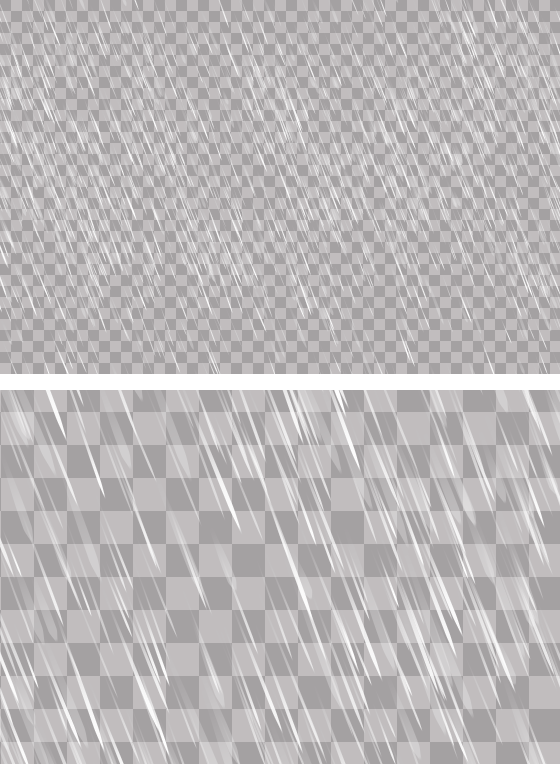
Top, the full canvas; bottom, a detail of the centre.
Write a Shadertoy shader that draws this pattern.

```glsl
// Slanted rain over a grey checkerboard. Each layer of rain splits the rotated
// plane into staggered cells holding at most one tapered streak, which fades
// out towards its tail. Lengths are in units of the canvas height.

const vec3 LIGHT_SQUARE = vec3(0.755, 0.743, 0.747);
const vec3 DARK_SQUARE = vec3(0.643, 0.630, 0.635);
const vec3 RAIN_COLOUR = vec3(1.0);

const float SQUARES_PER_HEIGHT = 34.0;
const int RAIN_LAYERS = 14;
const vec2 CELL_SIZE = vec2(0.027, 0.20);      // across, along the fall
const vec2 SLANT_RANGE = vec2(0.33, 0.40);     // radians from vertical
const vec2 LENGTH_RANGE = vec2(0.25, 0.82);    // share of the cell length
const vec2 HALF_WIDTH_RANGE = vec2(0.0008, 0.0021);
const vec2 OPACITY_RANGE = vec2(0.30, 1.0);
const float HAZE_SHARE = 0.25;                 // wide, faint streaks
const float HAZE_HALF_WIDTH = 0.0038;
const float HAZE_OPACITY = 0.27;
const float SPARSE_CHANCE = 0.12;
const float DENSE_CHANCE = 0.62;

float hash(vec2 p) {
    return fract(sin(dot(p, vec2(127.1, 311.7))) * 43758.5453);
}

float valueNoise(vec2 p) {
    vec2 i = floor(p);
    vec2 f = smoothstep(0.0, 1.0, fract(p));
    float low = mix(hash(i), hash(i + vec2(1.0, 0.0)), f.x);
    float high = mix(hash(i + vec2(0.0, 1.0)), hash(i + 1.0), f.x);
    return mix(low, high, f.y);
}

// Checkerboard with edges one pixel wide; 1 on light squares
float checker(vec2 p, float pixel) {
    vec2 wave = abs(fract((p * SQUARES_PER_HEIGHT + 0.5) * 0.5) - 0.5) - 0.25;
    vec2 side = clamp(wave / (0.5 * SQUARES_PER_HEIGHT * pixel), -0.5, 0.5);
    return 0.5 + 2.0 * side.x * side.y;
}

// Share of a pixel covered by a band, exact for bands thinner than a pixel
float bandCoverage(float offset, float halfWidth, float pixel) {
    float right = min(offset + 0.5 * pixel, halfWidth);
    float left = max(offset - 0.5 * pixel, -halfWidth);
    return max(right - left, 0.0) / pixel;
}

// Rain is densest in the middle of the canvas and gathers in loose clumps
float streakChance(vec2 tip) {
    float band = smoothstep(-0.02, 0.42, tip.y) * (1.0 - smoothstep(0.68, 1.0, tip.y));
    float clump = 0.55 + 0.9 * valueNoise(tip * 7.0);
    return mix(SPARSE_CHANCE, DENSE_CHANCE, band) * clump;
}

float rainLayer(vec2 p, float layer, float pixel) {
    float slant = mix(SLANT_RANGE.x, SLANT_RANGE.y, hash(vec2(layer, 4.7)));
    vec2 fall = vec2(sin(slant), -cos(slant));
    vec2 side = vec2(cos(slant), sin(slant));
    vec2 q = vec2(dot(p, side), dot(p, fall));
    q.x += CELL_SIZE.x * hash(vec2(layer, 9.1));

    // Stagger the columns, then find the cell and its random values
    float column = floor(q.x / CELL_SIZE.x);
    float stagger = CELL_SIZE.y * hash(vec2(column, layer + 2.3));
    float row = floor((q.y + stagger) / CELL_SIZE.y);
    vec2 seed = vec2(column, row) + layer * vec2(17.3, 5.9);
    float size = hash(seed + 0.37);
    float glow = hash(seed + 3.71);
    float isHaze = step(hash(seed + 6.13), HAZE_SHARE);

    // Place the streak inside its cell
    float len = CELL_SIZE.y * mix(LENGTH_RANGE.x, LENGTH_RANGE.y, size);
    vec2 tip = vec2((column + mix(0.2, 0.8, hash(seed + 8.53))) * CELL_SIZE.x,
                    row * CELL_SIZE.y - stagger + mix(len, CELL_SIZE.y, hash(seed + 11.9)));
    vec2 offset = q - tip;
    float t = 1.0 + offset.y / len;            // 0 at the tail, 1 at the tip
    if (t < 0.0 || t > 1.0) return 0.0;
    vec2 tipOnCanvas = p - offset.x * side - offset.y * fall;
    if (hash(seed + 14.2) > streakChance(tipOnCanvas)) return 0.0;

    // Taper both ends and fade the tail
    float halfWidth = mix(HALF_WIDTH_RANGE.x, HALF_WIDTH_RANGE.y, glow * size);
    halfWidth = mix(halfWidth, HAZE_HALF_WIDTH, isHaze);
    halfWidth *= mix(0.45, 1.0, smoothstep(0.0, 0.7, t)) * (1.0 - smoothstep(0.82, 1.0, t) * 0.75);
    float opacity = mix(OPACITY_RANGE.x, OPACITY_RANGE.y, glow);
    opacity = mix(opacity, HAZE_OPACITY, isHaze);
    float fade = smoothstep(0.0, 0.85, t) * (1.0 - smoothstep(0.94, 1.0, t));
    return opacity * fade * bandCoverage(offset.x, halfWidth, pixel);
}

void mainImage(out vec4 fragColor, in vec2 fragCoord) {
    float pixel = 1.0 / iResolution.y;
    vec2 p = fragCoord * pixel;
    vec3 colour = mix(DARK_SQUARE, LIGHT_SQUARE, checker(p, pixel));
    for (int i = 0; i < RAIN_LAYERS; i++) {
        colour = mix(colour, RAIN_COLOUR, rainLayer(p, float(i) + 1.0, pixel));
    }
    fragColor = vec4(colour, 1.0);
}
```
